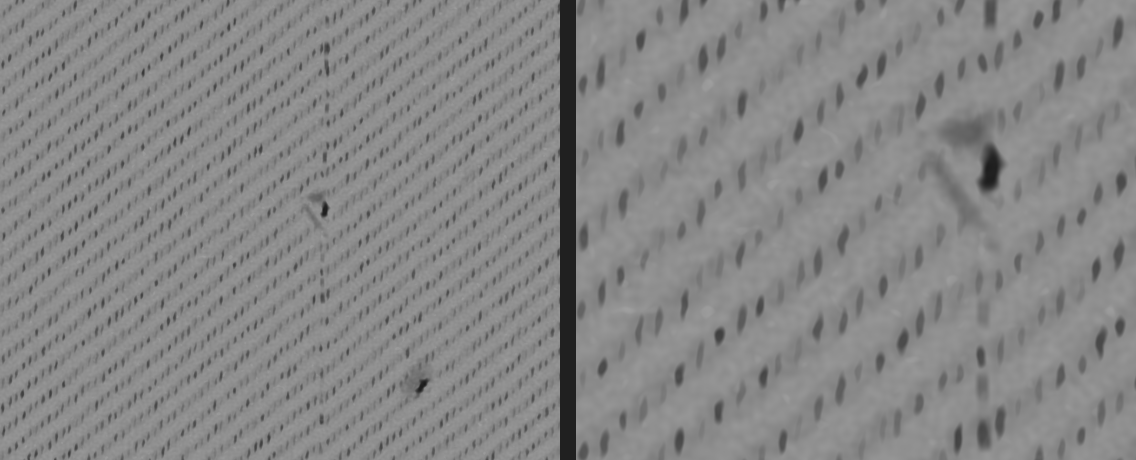
Left, the full canvas; right, a detail of the centre.
A WebGL 1 fragment shader for this texture:

```glsl
precision highp float;
// Grey twill cloth: diagonal ribs with rows of dark stitches, a vertical seam and two snags.

uniform vec2 u_resolution;

// Lengths are fractions of the canvas height.
const float ROW = 0.0535;      // vertical distance between ribs
const float COLUMN = 0.0144;   // horizontal distance between stitches
const float SLOPE = 0.82;      // rise of the ribs
const float LEAN = 0.12;       // rightward tilt of a stitch
const vec2 STITCH = vec2(0.0027, 0.0090);
const vec2 SHADOW = vec2(0.0054, 0.0100);
const vec2 JITTER = vec2(0.0042, 0.0080);
const float WARP = 0.0060;
const float FRAY = 0.0024;
const float SEAM_SHIFT = 0.012;
const vec2 SNAG_A = vec2(0.707, 0.544);
const vec2 SNAG_B = vec2(0.917, 0.161);

const vec3 RIB = vec3(0.566);
const vec3 GROOVE = vec3(0.532);
const vec3 SHADE = vec3(0.480);
const vec3 THREAD_GAP = vec3(0.235);
const vec3 HOLE = vec3(0.080);
const vec3 FUZZ = vec3(0.620);

vec2 hash2(vec2 p) {
  vec3 q = fract(p.xyx * vec3(0.1031, 0.1030, 0.0973));
  q += dot(q, q.yzx + 33.33);
  return fract((q.xx + q.yz) * q.zy);
}

float cornerGradient(vec2 cell, vec2 offset) {
  return dot(hash2(cell) * 2.0 - 1.0, offset);
}

float gradientNoise(vec2 p) {
  vec2 i = floor(p);
  vec2 f = p - i;
  vec2 u = f * f * f * (f * (f * 6.0 - 15.0) + 10.0);
  vec2 e = vec2(1.0, 0.0);
  float low = mix(cornerGradient(i, f), cornerGradient(i + e, f - e), u.x);
  float high = mix(cornerGradient(i + e.yx, f - e.yx), cornerGradient(i + 1.0, f - 1.0), u.x);
  return mix(low, high, u.y);
}

// Ellipse with a feathered edge: 1 in the middle, 0 outside.
float blob(vec2 d, vec2 radius, float feather) {
  float soft = max(feather, 1.0 / (u_resolution.y * radius.x));
  return 1.0 - smoothstep(1.0 - soft, 1.0 + soft, length(d / radius));
}

vec2 turn(vec2 d, float angle) {
  float c = cos(angle);
  float s = sin(angle);
  return vec2(c * d.x + s * d.y, c * d.y - s * d.x);
}

// Returns the dark stitch in x and its wider shadow in y.
vec2 stitches(vec2 p) {
  vec2 cover = vec2(0.0);
  for (int k = -1; k <= 1; k++) {
    float column = floor(p.x / COLUMN) + float(k);
    float x = (column + 0.5) * COLUMN;
    float y = p.y - SLOPE * x;
    float row = floor(y / ROW + 0.5);
    vec2 id = vec2(column, row) + 100.0;
    vec2 d = vec2(p.x - x, y - row * ROW) - (hash2(id) - 0.5) * JITTER;
    d.x -= LEAN * d.y;
    vec2 vary = hash2(id + 57.0);
    vec2 size = STITCH * vec2(mix(0.80, 1.15, vary.x), mix(0.65, 1.15, vary.y));
    float strength = mix(0.15, 1.0, vary.x);
    float shade = blob(d + vec2(0.0028, -0.0010), SHADOW, 0.6) * mix(0.2, 0.8, vary.y);
    cover = max(cover, vec2(blob(d, size, 0.5) * strength, shade));
  }
  return cover;
}

void main() {
  vec2 p = gl_FragCoord.xy / u_resolution.y;
  float seamX = 0.696 + 0.016 * p.y + 0.006 * gradientNoise(vec2(3.5, p.y * 12.0));
  float besideSeam = p.x - seamX;

  // Weave, slightly bent, frayed and offset across the seam
  vec2 cloth = p;
  cloth.y += WARP * gradientNoise(p * 5.0) + SEAM_SHIFT * smoothstep(-0.01, 0.01, besideSeam);
  cloth += FRAY * vec2(gradientNoise(p * 95.0), gradientNoise(p * 95.0 + 41.0));
  float rib = abs(fract((cloth.y - SLOPE * cloth.x) / ROW + 0.5) - 0.5);
  float groove = 1.0 - smoothstep(0.10, 0.36, rib + 0.16 * gradientNoise(p * 60.0));
  vec2 stitch = stitches(cloth);

  // Snags flatten the weave around them
  vec2 a = p - SNAG_A;
  vec2 b = p - SNAG_B;
  float flattened = max(blob(a + vec2(0.012, 0.003), vec2(0.040, 0.048), 0.5), blob(b, vec2(0.040), 0.5));
  float wear = 1.0 - 0.85 * flattened;
  float patchy = 0.86 + 0.30 * gradientNoise(p * 11.0) - 0.12 * smoothstep(0.2, 1.0, p.x);

  vec3 color = mix(RIB, GROOVE, groove * wear);
  color = mix(color, SHADE, stitch.y * wear * 0.65);
  color = mix(color, THREAD_GAP, stitch.x * wear * patchy);

  // Seam: broken dark dashes
  float dashes = smoothstep(0.05, 0.45, gradientNoise(vec2(8.5, p.y * 34.0)));
  color = mix(color, THREAD_GAP, 0.75 * dashes * wear * blob(vec2(besideSeam, 0.0), vec2(0.0042, 1.0), 0.6));

  // Upper snag: smudge, diagonal crease and hole
  float ragged = 1.0 + 0.7 * gradientNoise(p * 85.0);
  color = mix(color, THREAD_GAP, 0.50 * blob(a - vec2(-0.017, 0.026), vec2(0.017, 0.013) * ragged, 0.8));
  color = mix(color, THREAD_GAP, 0.38 * blob(turn(a - vec2(-0.025, -0.019), 0.62), vec2(0.0065, 0.037) * ragged, 0.9));
  color = mix(color, HOLE, 0.92 * blob(turn(a, -0.12), vec2(0.0068, 0.0160) * ragged, 0.55));

  // Lower snag: grey bruise, pale frayed rim and slanted hole
  float rim = blob(b - vec2(0.010, 0.010), vec2(0.045, 0.036) * ragged, 0.3);
  color = mix(color, FUZZ, 0.35 * rim * smoothstep(-0.1, 0.35, gradientNoise(p * 60.0)));
  color = mix(color, THREAD_GAP, 0.42 * blob(turn(b - vec2(-0.010, 0.010), -0.6), vec2(0.023, 0.036) * ragged, 0.7));
  color = mix(color, HOLE, 0.90 * blob(turn(b, -0.55), vec2(0.0070, 0.0180) * ragged, 0.6));

  // Lint and fine grain
  color += 0.045 * gradientNoise(p * 130.0) + 0.020 * gradientNoise(p * 34.0);
  color += 0.035 * smoothstep(0.30, 0.55, gradientNoise(p * 85.0 + 20.0));
  gl_FragColor = vec4(color, 1.0);
}
```
